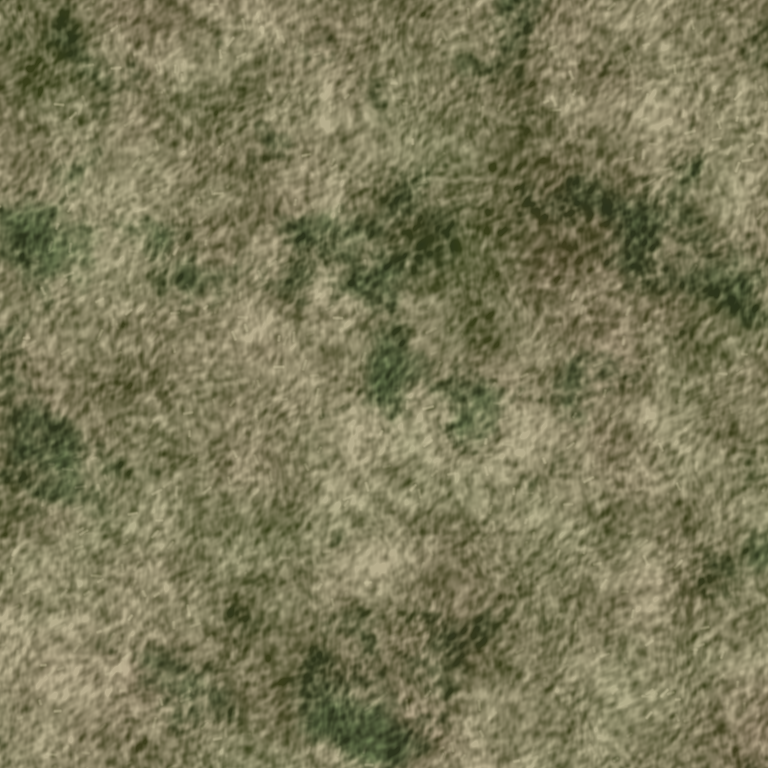
This texture is drawn by a Shadertoy shader. Its source:

```glsl
// Dry, patchy lawn seen from above: straw, olive thatch and soft green tufts.

const vec3 THATCH_DARK = vec3(0.295, 0.300, 0.165);
const vec3 THATCH_MID = vec3(0.50, 0.48, 0.36);
const vec3 STRAW_LIGHT = vec3(0.69, 0.66, 0.53);
const vec3 TUFT_GREEN = vec3(0.25, 0.33, 0.19);
const vec3 BLADE_PALE = vec3(0.80, 0.77, 0.63);
const float BLADE_ANGLE = 0.98;

vec2 hash2(vec2 p) {
    vec3 q = fract(p.xyx * vec3(0.1031, 0.1030, 0.0973));
    q += dot(q, q.yzx + 33.33);
    return fract((q.xx + q.yz) * q.zy);
}

mat2 rotation(float angle) {
    float c = cos(angle), s = sin(angle);
    return mat2(c, -s, s, c);
}

float cornerSlope(vec2 cell, vec2 corner, vec2 f) {
    return dot(hash2(cell + corner + 200.0) * 2.0 - 1.0, f - corner);
}

// Gradient noise centred on zero
float noise(vec2 p) {
    vec2 i = floor(p), f = fract(p);
    vec2 u = f * f * f * (f * (f * 6.0 - 15.0) + 10.0);
    float low = mix(cornerSlope(i, vec2(0, 0), f), cornerSlope(i, vec2(1, 0), f), u.x);
    float high = mix(cornerSlope(i, vec2(0, 1), f), cornerSlope(i, vec2(1, 1), f), u.x);
    return mix(low, high, u.y);
}

float fbm(vec2 p) {
    float sum = 0.0, amplitude = 1.0;
    for (int octave = 0; octave < 4; octave++) {
        sum += amplitude * noise(p);
        p = rotation(0.6) * p * 2.03 + 17.3;
        amplitude *= 0.5;
    }
    return sum;
}

// Noise stretched along one direction
float streaks(vec2 p, float angle, vec2 frequency) {
    return noise(rotation(angle) * p * frequency);
}

float capsule(vec2 p, float halfLength, float radius) {
    p.x -= clamp(p.x, -halfLength, halfLength);
    return length(p) - radius;
}

// Scattered short blades, one at most per cell
float blades(vec2 p, float density, float angleSpread) {
    vec2 cell = floor(p);
    float cover = 0.0;
    for (int y = -1; y <= 1; y++) {
        for (int x = -1; x <= 1; x++) {
            vec2 id = cell + vec2(x, y);
            vec2 place = hash2(id + 71.0);
            vec2 trait = hash2(id + 313.0);
            float angle = BLADE_ANGLE + (trait.x - 0.5) * angleSpread;
            vec2 local = rotation(angle) * (p - id - place);
            float d = capsule(local, 0.10 + 0.22 * trait.y, 0.06);
            float present = step(fract(trait.x * 17.0 + place.y), density);
            cover = max(cover, present * (0.4 + 0.6 * place.x) * smoothstep(0.12, -0.06, d));
        }
    }
    return cover;
}

// Worn pale strip, broken along its length
float wornStrip(vec2 uv) {
    float offset = (uv.x - 0.428 - 0.03 * noise(uv * 9.0)) / 0.014;
    float span = smoothstep(0.57, 0.64, uv.y) * smoothstep(0.95, 0.90, uv.y);
    return exp(-offset * offset) * span * smoothstep(-0.2, 0.25, noise(uv * vec2(30.0, 18.0)));
}

void mainImage(out vec4 fragColor, in vec2 fragCoord) {
    vec2 uv = fragCoord / iResolution.y;

    // Broad patches and medium clumps
    float patches = fbm(uv * 3.7 + 4.0);
    float clumps = fbm(uv * 17.0 + 31.0);

    // Fine blades, bent gently by a warp
    vec2 bent = uv + 0.012 * vec2(noise(uv * 11.0), noise(uv * 11.0 + 40.0));
    float grain = streaks(bent, BLADE_ANGLE, vec2(52.0, 98.0))
                + 0.70 * streaks(bent + 3.0, 0.45, vec2(70.0, 125.0))
                + 0.60 * streaks(bent + 7.0, 1.5, vec2(90.0, 165.0));

    // Tufts feathered by clumps and blades
    float tuftField = fbm(uv * 5.2 + 57.0) - 0.45 * patches - 0.25 * clumps - 0.12 * grain;
    float tuft = smoothstep(0.08, 0.56, tuftField);

    // Tone from shadowed thatch to bleached straw
    float tone = 0.485 + 0.06 * (0.5 - uv.y) + 0.60 * patches + 0.48 * clumps + 0.68 * grain;
    tone += 0.42 * wornStrip(uv) - 0.12 * tuft;
    vec3 color = mix(THATCH_DARK, THATCH_MID, clamp(tone * 2.0, -0.3, 1.0));
    color = mix(color, STRAW_LIGHT, clamp(tone * 2.0 - 1.0, 0.0, 1.15));

    // Warm and cool drift, then green tufts
    color += vec3(0.035, -0.005, 0.02) * fbm(uv * 4.5 + 83.0);
    vec3 green = TUFT_GREEN * (0.65 + 0.95 * clamp(tone, -0.1, 1.0));
    color = mix(color, green, 0.68 * tuft);

    // Loose pale blades
    float loose = blades(uv * 52.0, 0.30, 2.2) * smoothstep(-0.35, 0.35, clumps + patches);
    color = mix(color, BLADE_PALE, 0.55 * loose * (1.0 - 0.4 * tuft));

    fragColor = vec4(clamp(color, 0.0, 1.0), 1.0);
}
```
